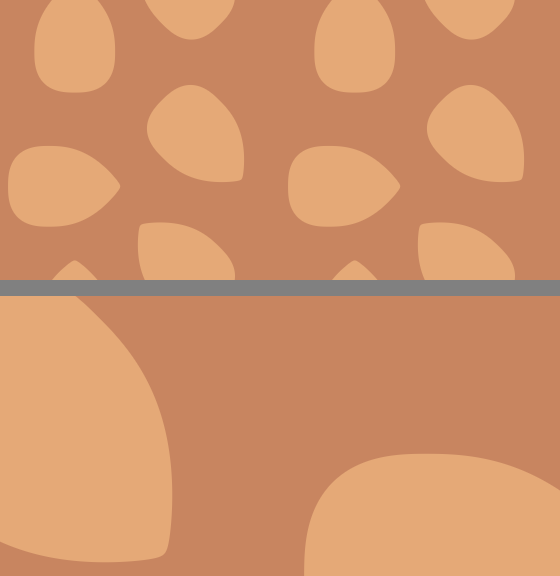
Top: the whole. Bottom: its middle third, enlarged.
This pattern is drawn by a WebGL 2 fragment shader. Its source:

```glsl
#version 300 es
precision highp float;
// Flat seeds scattered on clay: a square tile holds four equal seeds turned
// by multiples of 45 degrees. Each seed is an implicit curve, blunt behind
// its widest point and tapered ahead of it, wrapped around the tile edges.

uniform vec2 u_resolution;
out vec4 fragColor;

const vec2 REPEATS = vec2(2.0, 1.0);
const vec3 CLAY = vec3(0.784, 0.522, 0.376);
const vec3 SEED = vec3(0.898, 0.663, 0.467);

// Seed proportions, in tile units
const float HALF_WIDTH = 0.1445;
const float BLUNT_LENGTH = 0.1458;
const float TIP_LENGTH = 0.2617;
const float TIP_ROUNDING = 0.009;
const float BLUNT_POWER = 2.6;
const float TIP_POWER = 2.4;

// Widest point of each seed (xy) and its heading in eighths of a turn (z)
const int SEED_COUNT = 4;
const vec3 SEEDS[SEED_COUNT] = vec3[SEED_COUNT](
    vec3(0.1745, 0.3346, 0.0),
    vec3(0.2669, 0.8151, 2.0),
    vec3(0.6818, 0.5396, -1.0),
    vec3(0.6823, 0.0156, 3.0));

// Rotates p so that the given heading lies along +x
vec2 alignTo(vec2 p, float angle) {
    float c = cos(angle), s = sin(angle);
    return vec2(c * p.x + s * p.y, c * p.y - s * p.x);
}

// Implicit seed pointing along +x: negative inside, zero on the outline
float seedField(vec2 p) {
    float across = length(vec2(p.y, TIP_ROUNDING)) / HALF_WIDTH;
    if (p.x > 0.0) return pow(p.x / TIP_LENGTH, TIP_POWER) + across - 1.0;
    float along = -p.x / BLUNT_LENGTH;
    return pow(pow(along, BLUNT_POWER) + pow(across, BLUNT_POWER), 1.0 / BLUNT_POWER) - 1.0;
}

// Field divided by its slope approximates the distance to the outline
float seedDistance(vec2 p) {
    vec2 e = vec2(0.0005, 0.0);
    vec2 slope = vec2(seedField(p + e.xy) - seedField(p - e.xy),
                      seedField(p + e.yx) - seedField(p - e.yx)) / (2.0 * e.x);
    return seedField(p) / max(length(slope), 1.0);
}

void main() {
    vec2 tile = gl_FragCoord.xy / u_resolution * REPEATS;
    float pixel = max(REPEATS.x / u_resolution.x, REPEATS.y / u_resolution.y);

    // Nearest wrapped copy of every seed
    float d = 1.0;
    for (int i = 0; i < SEED_COUNT; i++) {
        vec2 offset = fract(tile - SEEDS[i].xy + 0.5) - 0.5;
        d = min(d, seedDistance(alignTo(offset, SEEDS[i].z * radians(45.0))));
    }

    float coverage = clamp(0.5 - d / pixel, 0.0, 1.0);
    fragColor = vec4(mix(CLAY, SEED, coverage), 1.0);
}
```
